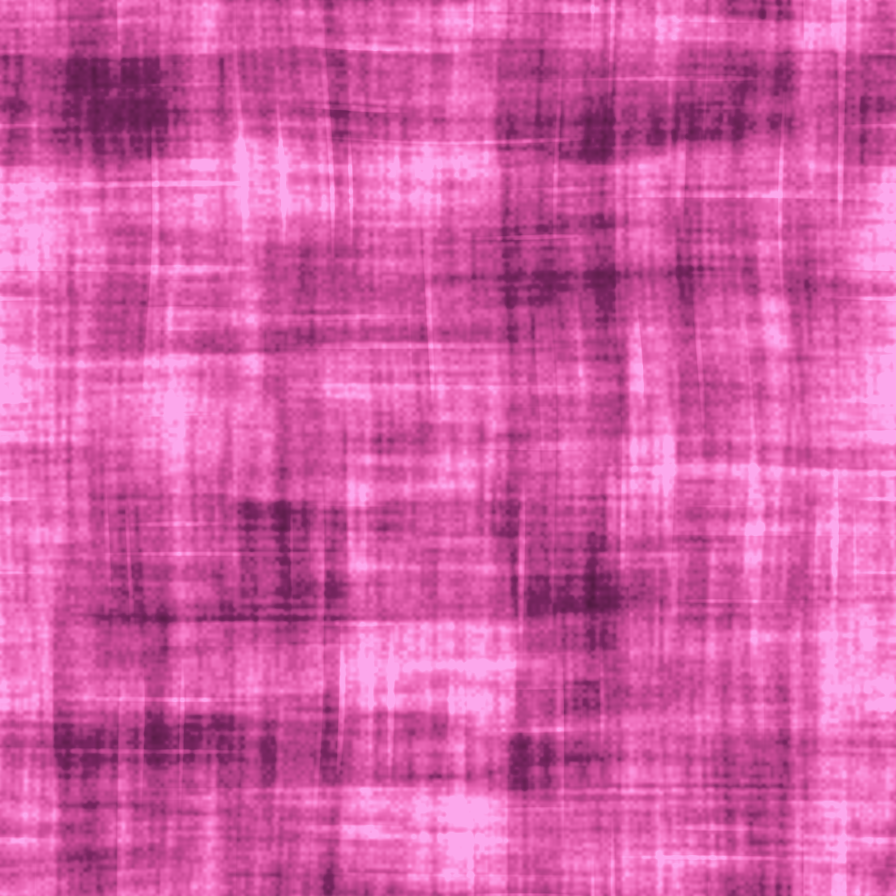
This texture is drawn by a Shadertoy shader. Its source:

```glsl
// Dark bands: centre, half width, strength
const vec3 COLUMN_BANDS[4] = vec3[4](
    vec3(0.126, 0.060, 1.40), vec3(0.323, 0.072, 1.10),
    vec3(0.625, 0.065, 1.45), vec3(0.823, 0.075, 1.15));
const vec3 ROW_BANDS[4] = vec3[4](
    vec3(0.153, 0.042, 1.30), vec3(0.375, 0.065, 1.40),
    vec3(0.651, 0.045, 1.15), vec3(0.880, 0.062, 1.45));

// Dye colours from shadow to highlight
const vec3 DYES[6] = vec3[6](
    vec3(0.49, 0.15, 0.39), vec3(0.67, 0.24, 0.51),
    vec3(0.79, 0.29, 0.59), vec3(0.90, 0.38, 0.69),
    vec3(0.97, 0.49, 0.79), vec3(0.99, 0.65, 0.92));

float hash(vec3 p) {
    p = fract(p * 0.1031);
    p += dot(p, p.zyx + 31.32);
    return fract((p.x + p.y) * p.z);
}

// Value noise centred on zero, wrapping after a whole number of cells
float noise(vec2 uv, vec2 cells, float seed) {
    vec2 p = uv * cells;
    vec2 f = fract(p);
    vec2 a = mod(floor(p), cells);
    vec2 b = mod(a + 1.0, cells);
    f = f * f * (3.0 - 2.0 * f);
    float low = mix(hash(vec3(a, seed)), hash(vec3(b.x, a.y, seed)), f.x);
    float high = mix(hash(vec3(a.x, b.y, seed)), hash(vec3(b, seed)), f.x);
    return mix(low, high, f.y) - 0.5;
}

// Woven bands along x with wavering, frayed edges and uneven dye
float bandShade(vec2 p, vec3 bands[4], float seed) {
    float waver = 0.022 * noise(p, vec2(7.0, 5.0), seed);
    float fray = 0.028 * noise(p, vec2(9.0, 110.0), seed + 1.0);
    float dye = 1.0 + 0.9 * noise(p, vec2(7.0), seed + 2.0);
    float shade = 0.0;
    for (int i = 0; i < 4; i++) {
        float offset = abs(fract(p.y + waver - bands[i].x + 0.5) - 0.5);
        float edge = offset + fray - bands[i].y;
        shade += bands[i].z * (1.0 - smoothstep(-0.010, 0.010, edge));
    }
    return shade * dye;
}

// Long streaks along x, from broad smears to single fibres
float fibres(vec2 p, float seed) {
    p.y += 0.016 * noise(p, vec2(4.0, 6.0), seed);
    float streaks = 1.7 * noise(p, vec2(4.0, 22.0), seed + 1.0);
    streaks += 1.5 * noise(p, vec2(6.0, 64.0), seed + 2.0);
    streaks += 1.3 * noise(p, vec2(14.0, 160.0), seed + 3.0);
    float thread = noise(p, vec2(5.0, 90.0), seed + 4.0);
    return streaks + 1.3 * smoothstep(0.27, 0.46, thread);
}

vec3 dyeColor(float tone) {
    vec3 color = DYES[0] * (1.0 + 0.15 * min(tone, 0.0));
    for (int i = 1; i < 6; i++) {
        color = mix(color, DYES[i], clamp(tone - float(i - 1), 0.0, 1.0));
    }
    return color;
}

void mainImage(out vec4 fragColor, in vec2 fragCoord) {
    vec2 uv = fragCoord / iResolution.xy;

    // Plaid ground
    float tone = 3.55;
    tone -= bandShade(uv, ROW_BANDS, 11.0);
    tone -= bandShade(uv.yx, COLUMN_BANDS, 23.0);

    // Crossing fibres
    tone += fibres(uv, 37.0) + fibres(uv.yx, 51.0);

    // Faded patches and cloth grain
    tone += 1.4 * noise(uv, vec2(6.0), 67.0);
    tone += 1.2 * noise(uv, vec2(210.0), 71.0);

    fragColor = vec4(dyeColor(tone), 1.0);
}
```
